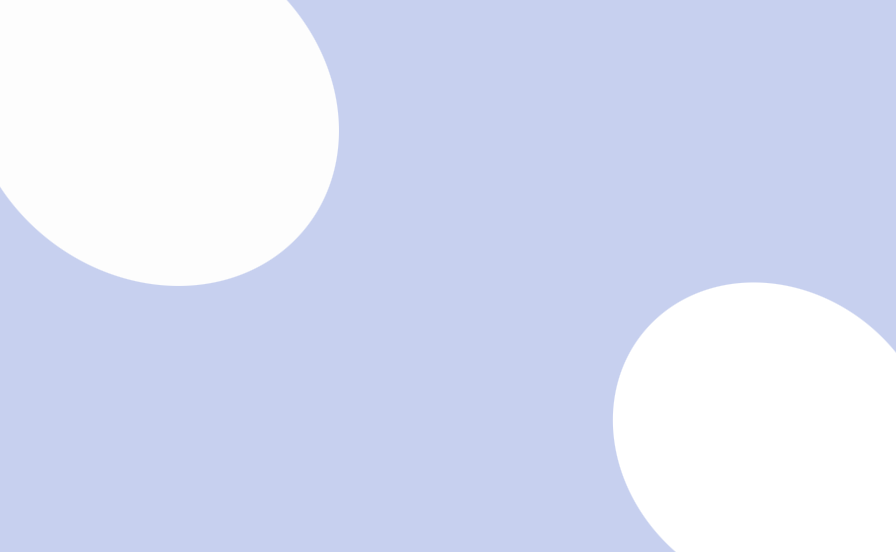
A Shadertoy shader for this background:

```glsl
// Two large tilted white ovals in opposite corners of a flat periwinkle field.
// Each oval is an implicit ellipse given by its centre, its half extents and
// a skew that leans its long axis, with its edge softened over one pixel.

const vec3 PERIWINKLE = vec3(0.781, 0.817, 0.938);
const vec3 SOFT_WHITE = vec3(0.993);
const vec3 PURE_WHITE = vec3(1.0);

// Implicit tilted ellipse: negative inside, zero on the edge.
// A negative skew leans the long axis from upper left to lower right.
float tiltedEllipse(vec2 point, vec2 center, vec2 halfExtent, float skew) {
    vec2 q = (point - center) / halfExtent;
    float squared = dot(q, q) - 2.0 * skew * q.x * q.y;
    return sqrt(squared / (1.0 - skew * skew)) - 1.0;
}

// Coverage of a shape, blended across about one pixel.
float coverage(float field) {
    return clamp(0.5 - field / max(fwidth(field), 1e-5), 0.0, 1.0);
}

void mainImage(out vec4 fragColor, in vec2 fragCoord) {
    vec2 uv = fragCoord / iResolution.xy;

    // Upper left and lower right ovals
    float upperOval = tiltedEllipse(uv, vec2(0.171, 0.8076), vec2(0.2073, 0.3256), -0.136);
    float lowerOval = tiltedEllipse(uv, vec2(0.8642, 0.2023), vec2(0.1802, 0.286), -0.128);

    // Layer the ovals over the field
    vec3 color = PERIWINKLE;
    color = mix(color, SOFT_WHITE, coverage(upperOval));
    color = mix(color, PURE_WHITE, coverage(lowerOval));
    fragColor = vec4(color, 1.0);
}
```
